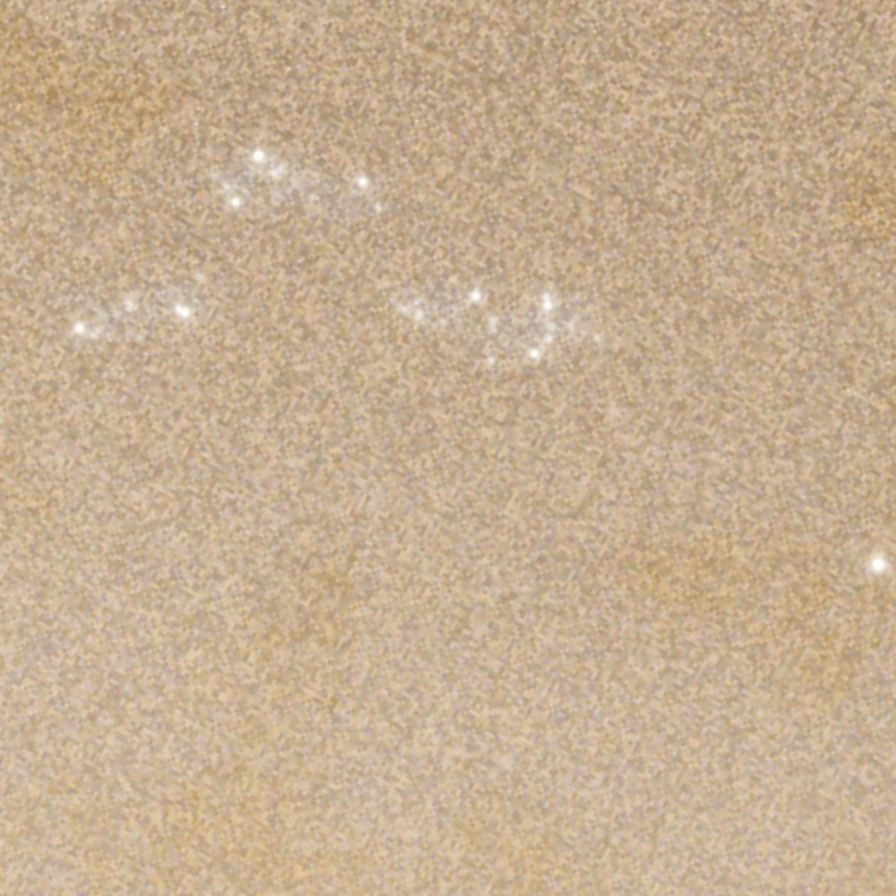
Write a three.js fragment shader that draws this texture.

```glsl
varying vec2 vUv;

#define PALE_SAND vec3(0.812, 0.728, 0.632)
#define TAN_SAND vec3(0.752, 0.654, 0.542)
#define OCHRE_SHIFT vec3(-0.006, -0.022, -0.062)
#define GLINT_WHITE vec3(1.0, 0.99, 0.97)
#define HAZE_GREY vec3(0.78, 0.74, 0.70)
#define GRAIN_SCALE 225.0
#define GRAIN_CONTRAST 0.155
#define TINT_CONTRAST 0.11
#define CLUSTERS 8
#define GLINTS 8
#define GLINT_RADIUS 0.0055

float hash(vec2 p) {
  vec3 q = fract(vec3(p.xyx) * vec3(0.1031, 0.1030, 0.0973));
  q += dot(q, q.yzx + 33.33);
  q = fract((q.xxy + q.yzz) * q.zyx);
  q += dot(q, q.zxy + 19.19);
  return fract((q.x + q.y) * q.z);
}

vec2 hash2(vec2 p) {
  return vec2(hash(p), hash(p + 57.0));
}

float noise(vec2 p) {
  vec2 cell = floor(p);
  vec2 f = fract(p);
  f = f * f * (3.0 - 2.0 * f);
  float low = mix(hash(cell), hash(cell + vec2(1.0, 0.0)), f.x);
  float high = mix(hash(cell + vec2(0.0, 1.0)), hash(cell + 1.0), f.x);
  return mix(low, high, f.y);
}

float fbm(vec2 p) {
  float sum = 0.0;
  float weight = 0.5;
  for (int i = 0; i < 4; i++) {
    sum += weight * noise(p);
    p = mat2(1.6, 1.2, -1.2, 1.6) * p + 17.0;
    weight *= 0.5;
  }
  return sum / 0.9375;
}

float blob(vec2 offset, float radius) {
  return exp(-dot(offset, offset) / (radius * radius));
}

// Bright core with a faint glow
float glint(vec2 offset, float radius) {
  return blob(offset, radius) + 0.28 * blob(offset, radius * 2.6);
}

// Rare single bright grains, one candidate per cell
float specks(vec2 uv) {
  vec2 p = uv * 70.0;
  vec2 cell = floor(p);
  vec2 center = 0.3 + 0.4 * hash2(cell + 211.0);
  float present = step(0.975, hash(cell + 401.0));
  return present * blob(fract(p) - center, 0.16) * hash(cell + 503.0);
}

// x: glints, y: grey haze around them
vec2 glintClusters(vec2 uv) {
  vec2 light = vec2(0.0);
  for (int i = 0; i < CLUSTERS; i++) {
    float id = float(i);
    vec2 jitter = hash2(vec2(id * 5.0, 31.0));
    float along = (id + jitter.x) / float(CLUSTERS);
    vec2 center = vec2(0.07 + 0.59 * along, 0.61 + 0.24 * jitter.y);
    light.y += blob((uv - center) * vec2(0.65, 1.0), 0.026);
    for (int j = 0; j < GLINTS; j++) {
      vec2 key = vec2(id * 7.0 + 3.0, float(j) + 71.0);
      vec2 spread = (hash2(key) - 0.5) * vec2(0.085, 0.055);
      float power = j == 0 ? 0.85 : 0.5 * hash(key + 13.0);
      float radius = GLINT_RADIUS * (0.6 + 0.5 * power);
      light.x += power * glint(uv - center - spread, radius);
    }
  }
  return light;
}

void main() {
  vec2 uv = vUv;
  vec2 p = mat2(0.88, 0.475, -0.475, 0.88) * uv + 2.0;

  // Slow shading from pale foreground to darker tan
  float shade = uv.y * 0.85 + uv.x * 0.28 + 0.2 * (fbm(p * 5.0) - 0.5);
  vec3 color = mix(PALE_SAND, TAN_SAND, smoothstep(-0.05, 1.05, shade));

  // Ochre stains
  float stain = smoothstep(0.53, 0.8, fbm(p * 6.0 + 40.0));
  color += OCHRE_SHIFT * stain * (0.6 + 0.8 * noise(p * 45.0));

  // Haze lies under the grains
  vec2 light = glintClusters(uv);
  color = mix(color, HAZE_GREY, 0.5 * min(light.y, 1.0));

  // Fine grains in lightness and in two tint directions
  float tone = noise(p * GRAIN_SCALE) - 0.5;
  tone += 0.5 * (noise(uv.yx * GRAIN_SCALE * 0.65 + 90.0) - 0.5);
  color += tone * GRAIN_CONTRAST * mix(0.8, 1.2, uv.y);
  float warm = noise(p * GRAIN_SCALE * 0.7 + 150.0) - 0.5;
  float pink = noise(p.yx * GRAIN_SCALE * 0.65 + 310.0) - 0.5;
  color += TINT_CONTRAST * warm * vec3(0.28, 0.0, -0.85);
  color += TINT_CONTRAST * pink * vec3(0.22, -0.2, 0.2);

  // Sparkles, with one lone glint near the right edge
  float sparkle = light.x + specks(uv) * mix(0.25, 0.65, uv.y);
  sparkle += glint(uv - vec2(0.98, 0.37), GLINT_RADIUS * 1.5);
  color = mix(color, GLINT_WHITE, clamp(sparkle, 0.0, 1.0));

  gl_FragColor = vec4(clamp(color, 0.0, 1.0), 1.0);
}
```
